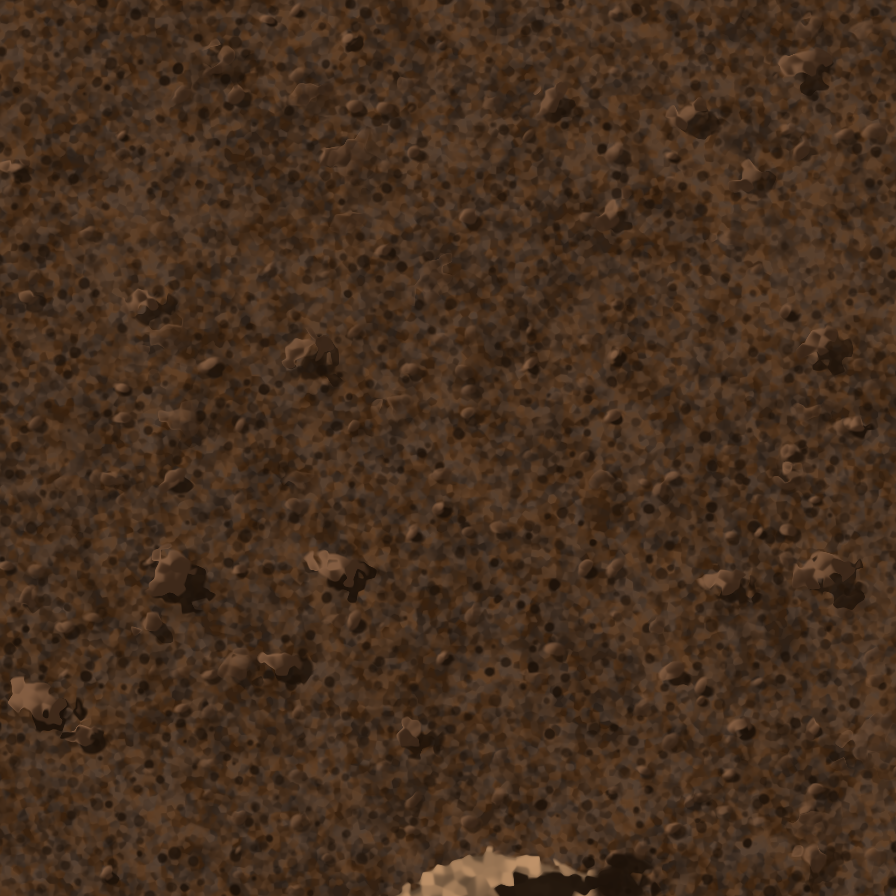
Reproduce this texture procedurally as a three.js fragment shader.

```glsl
// Stony brown desert soil seen from above, lit from the upper left.
// Smoothed cellular noise mottles the ground; jittered grids scatter dark
// pits and rough stones with thrown shadows; a pale rock juts in at the bottom.
varying vec2 vUv;

const vec3 SOIL_DARK = vec3(0.20, 0.13, 0.075);
const vec3 SOIL_LIGHT = vec3(0.355, 0.25, 0.17);
const vec3 SHADOW = vec3(0.10, 0.06, 0.028);
const vec3 STONE_DIM = vec3(0.25, 0.165, 0.105);
const vec3 STONE_LIT = vec3(0.52, 0.37, 0.26);
const vec3 ROCK_PALE = vec3(0.60, 0.46, 0.33);
const vec2 TO_LIGHT = vec2(-0.72, 0.69);

float hash(vec2 p) {
  vec3 q = fract(p.xyx * 0.1031);
  q += dot(q, q.yzx + 33.33);
  return fract((q.x + q.y) * q.z);
}

vec2 hash2(vec2 p) {
  return vec2(hash(p), hash(p + 57.3));
}

// Cellular noise: random cell values blended by distance to their points
float cellNoise(vec2 p) {
  vec2 cell = floor(p);
  float total = 0.0;
  float weight = 0.0;
  for (int j = -1; j <= 1; j++) {
    for (int i = -1; i <= 1; i++) {
      vec2 id = cell + vec2(float(i), float(j));
      vec2 d = p - id - hash2(id + 11.0);
      float w = exp(-7.0 * dot(d, d));
      total += w * hash(id + 83.0);
      weight += w;
    }
  }
  return total / weight;
}

// Ground with coarse, medium and fine mottling and a slight hue drift
vec3 soil(vec2 uv) {
  float tone = 0.45 * cellNoise(uv * 150.0) + 0.33 * cellNoise(uv * 62.0 + 7.0)
             + 0.22 * cellNoise(uv * 15.0 + 3.0);
  float hue = cellNoise(uv * 115.0 + 29.0) - 0.5;
  vec3 color = mix(SOIL_DARK, SOIL_LIGHT, clamp(0.52 + (tone - 0.5) * 2.0, 0.0, 1.0));
  return color + hue * vec3(0.055, 0.0, -0.05);
}

// Mask of small soft pits, one at most per cell
float pits(vec2 uv, float cells, float share, float rough) {
  vec2 p = uv * cells;
  vec2 cell = floor(p);
  float mask = 0.0;
  for (int j = -1; j <= 1; j++) {
    for (int i = -1; i <= 1; i++) {
      vec2 id = cell + vec2(float(i), float(j));
      vec2 d = p - id - hash2(id + 5.0);
      float r = mix(0.14, 0.34, hash(id + 19.0)) + 0.16 * rough;
      float pit = 1.0 - smoothstep(r - 0.10, r + 0.10, length(d));
      float depth = mix(0.45, 1.0, hash(id + 41.0));
      mask = max(mask, pit * depth * step(hash(id + 71.0), share));
    }
  }
  return mask;
}

// Lay stones of a given size over the ground, shadows first
vec3 stones(vec3 ground, vec2 uv, float cells, float share, float size, float rough) {
  vec2 p = uv * cells;
  vec2 cell = floor(p);
  float soft = 0.0022 * cells;
  float shade = 0.0;
  float cover = 0.0;
  float glow = 0.0;
  for (int j = -1; j <= 1; j++) {
    for (int i = -1; i <= 1; i++) {
      vec2 id = cell + vec2(float(i), float(j));
      float present = step(hash(id + cells), share);
      float r = size * mix(0.55, 1.3, hash(id + 13.0));
      vec2 d = (p - id - mix(vec2(0.2), vec2(0.8), hash2(id + 31.0))) / r;
      float angle = mix(-0.3, 1.2, hash(id + 47.0));
      vec2 axis = vec2(cos(angle), sin(angle));
      vec2 local = vec2(dot(d, axis), dot(d, vec2(-axis.y, axis.x)));
      local /= vec2(mix(1.0, 1.5, hash(id + 61.0)), 0.75);
      float body = 1.0 - smoothstep(-soft, soft, (length(local) - 1.0 + 1.3 * rough) * r);
      float umbra = length((d + TO_LIGHT * 0.95) * vec2(0.85, 1.1)) - 1.0 + 1.2 * rough;
      float height = hash(id + 97.0);
      shade = max(shade, present * height * (1.0 - smoothstep(-soft, soft, umbra * r)));
      body *= present * mix(0.35, 1.0, height);
      float facing = smoothstep(-0.7, 0.8, dot(d, TO_LIGHT) + 2.0 * rough);
      glow = mix(glow, facing, step(cover, body));
      cover = max(cover, body);
    }
  }
  ground = mix(ground, SHADOW, shade * 0.9);
  return mix(ground, mix(STONE_DIM, STONE_LIT, glow), cover);
}

// Pale ridge at the lower edge with a dark hollow on its right
vec3 ridge(vec3 ground, vec2 uv, float rough) {
  float top = min((uv.x - 0.435) * 0.55, 0.054 - (uv.x - 0.53) * 0.22) + 0.018 * rough;
  float body = smoothstep(-0.003, 0.003, top - uv.y) * (1.0 - smoothstep(0.655, 0.67, uv.x));
  float umbra = length((uv - vec2(0.69, 0.015)) / vec2(0.04, 0.026)) + rough;
  float hollow = length((uv - vec2(0.61, 0.006)) / vec2(0.055, 0.018)) + rough;
  ground = mix(ground, SHADOW, 0.85 * (1.0 - smoothstep(0.75, 1.1, umbra)));
  vec3 face = ROCK_PALE * (0.9 + 0.7 * rough);
  face = mix(face, SHADOW, 0.9 * (1.0 - smoothstep(0.8, 1.05, hollow)));
  return mix(ground, face, body);
}

void main() {
  float rough = cellNoise(vUv * 85.0 + 17.0) - 0.5;
  float clump = cellNoise(vUv * 6.0 + 2.0);
  vec3 color = soil(vUv);
  color = mix(color, SHADOW, 0.85 * pits(vUv, 52.0, 0.4, rough) * mix(0.6, 1.1, clump));
  color = stones(color, vUv, 31.0, 0.16, 0.22, rough * 0.6);
  color = stones(color, vUv, 14.0, 0.26, 0.18, rough);
  color = stones(color, vUv, 7.0, 0.24, 0.15, rough);
  gl_FragColor = vec4(ridge(color, vUv, rough), 1.0);
}
```
